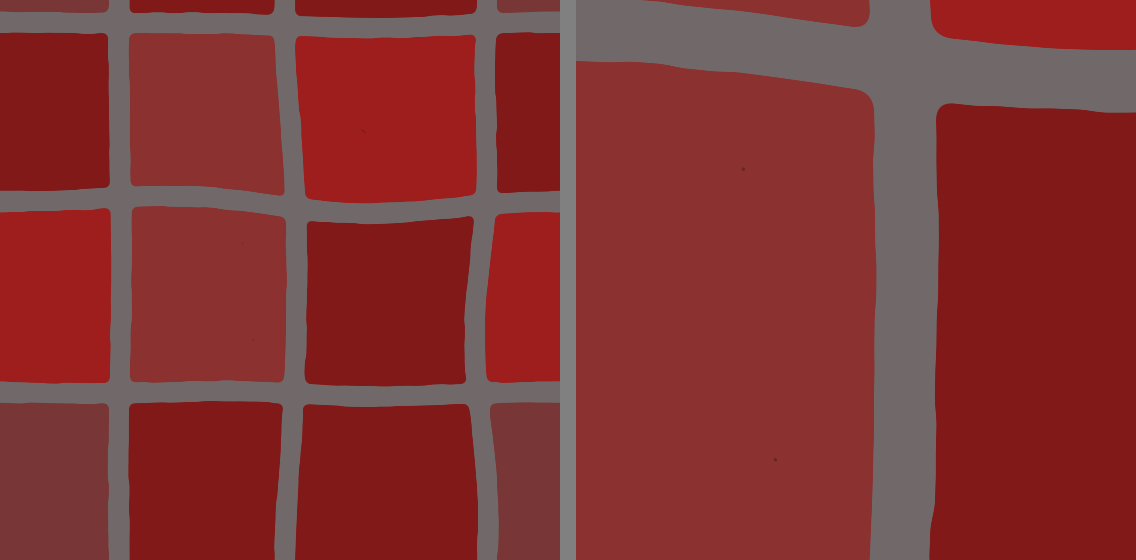
Left: the whole. Right: its middle third, enlarged.
A WebGL 1 fragment shader for this pattern:

```glsl
precision highp float;
// Three by three hand-cut red tiles, divided by wandering grey grout.
// Each grout line is a position plus two wrapping harmonics and fine edge noise;
// counting the lines passed gives the cell that selects the tile colour.

uniform vec2 u_resolution;

const float TAU = 6.2831853;

float hash(float n) {
  return fract(sin(n * 12.9898 + 4.137) * 43758.5453);
}

// Value noise along one axis, wrapping after 32 steps.
float edgeNoise(float t, float seed) {
  float i = floor(t * 32.0);
  float f = fract(t * 32.0);
  float a = hash(mod(i, 32.0) + seed * 37.0);
  float b = hash(mod(i + 1.0, 32.0) + seed * 37.0);
  return mix(a, b, smoothstep(0.2, 0.8, f)) - 0.5;
}

// Signed offset from a line; waves holds cos, sin, cos 2, sin 2 in thousandths.
float lineOffset(float across, float along, float base, vec4 waves) {
  float a = along * TAU;
  vec4 basis = vec4(cos(a), sin(a), cos(2.0 * a), sin(2.0 * a));
  return across - base - 0.001 * dot(waves, basis);
}

// Distance to the grout edge, with each side worn separately.
float groutEdge(float offset, float along, float seed) {
  float wear = edgeNoise(along, seed + step(0.0, offset) * 7.0);
  return abs(offset) - 0.0184 - 0.0022 * wear;
}

float nearestEdge(vec3 offsets, float along, float seed) {
  return min(groutEdge(offsets.x, along, seed),
         min(groutEdge(offsets.y, along, seed + 1.0),
             groutEdge(offsets.z, along, seed + 2.0)));
}

float smoothMin(float a, float b, float k) {
  float h = max(k - abs(a - b), 0.0) / k;
  return min(a, b) - h * h * k * 0.25;
}

// Cell index 0 to 2; the last cell joins the first across the border.
float cellIndex(vec3 offsets) {
  return mod(dot(step(0.0, offsets), vec3(1.0)), 3.0);
}

float pick(vec3 v, float i) {
  return i < 0.5 ? v.x : (i < 1.5 ? v.y : v.z);
}

vec3 tileColor(float column, float row) {
  float shade = row < 0.5 ? pick(vec3(3.0, 0.0, 0.0), column)
              : row < 1.5 ? pick(vec3(1.0, 2.0, 0.0), column)
                          : pick(vec3(0.0, 2.0, 1.0), column);
  if (shade < 0.5) return vec3(0.506, 0.098, 0.094);
  if (shade < 1.5) return vec3(0.620, 0.114, 0.114);
  if (shade < 2.5) return vec3(0.545, 0.192, 0.188);
  return vec3(0.471, 0.216, 0.212);
}

float segment(vec2 p, vec2 a, vec2 b) {
  vec2 ab = b - a;
  return length(p - a - ab * clamp(dot(p - a, ab) / dot(ab, ab), 0.0, 1.0));
}

void main() {
  vec2 p = gl_FragCoord.xy / u_resolution;
  float pixel = 1.0 / min(u_resolution.x, u_resolution.y);

  // Grout lines, left to right and bottom to top.
  vec3 columns = vec3(
    lineOffset(p.x, p.y, 0.2138, vec4(-2.4, -0.7, 0.8, 0.3)),
    lineOffset(p.x, p.y, 0.5203, vec4(-10.7, 0.8, -1.0, 0.7)),
    lineOffset(p.x, p.y, 0.8626, vec4(8.1, -5.1, -1.0, 5.5)));
  vec3 rows = vec3(
    lineOffset(p.y, p.x, 0.2975, vec4(0.4, 2.5, 1.6, -2.3)),
    lineOffset(p.y, p.x, 0.6361, vec4(4.0, 12.6, 0.0, -5.2)),
    lineOffset(p.y, p.x, 0.9565, vec4(2.6, 3.3, 1.3, -1.6)));

  vec3 color = tileColor(cellIndex(columns), cellIndex(rows));

  // One short scratch and two pinprick chips.
  float chip = segment(p, vec2(0.646, 0.768), vec2(0.653, 0.763)) - 0.0008;
  for (int i = 0; i < 2; i++) {
    vec2 center = mix(vec2(0.433, 0.566), vec2(0.452, 0.393), float(i));
    chip = min(chip, length(p - center) - 0.001);
  }
  color *= 1.0 - 0.25 * (1.0 - smoothstep(-0.5 * pixel, 0.5 * pixel, chip));

  // Grout, slightly filleted where the lines cross.
  float edge = smoothMin(nearestEdge(columns, p.y, 1.0),
                         nearestEdge(rows, p.x, 4.0), 0.012);
  float grout = 1.0 - smoothstep(-0.5 * pixel, 0.5 * pixel, edge);
  gl_FragColor = vec4(mix(color, vec3(0.443, 0.412, 0.412), grout), 1.0);
}
```
